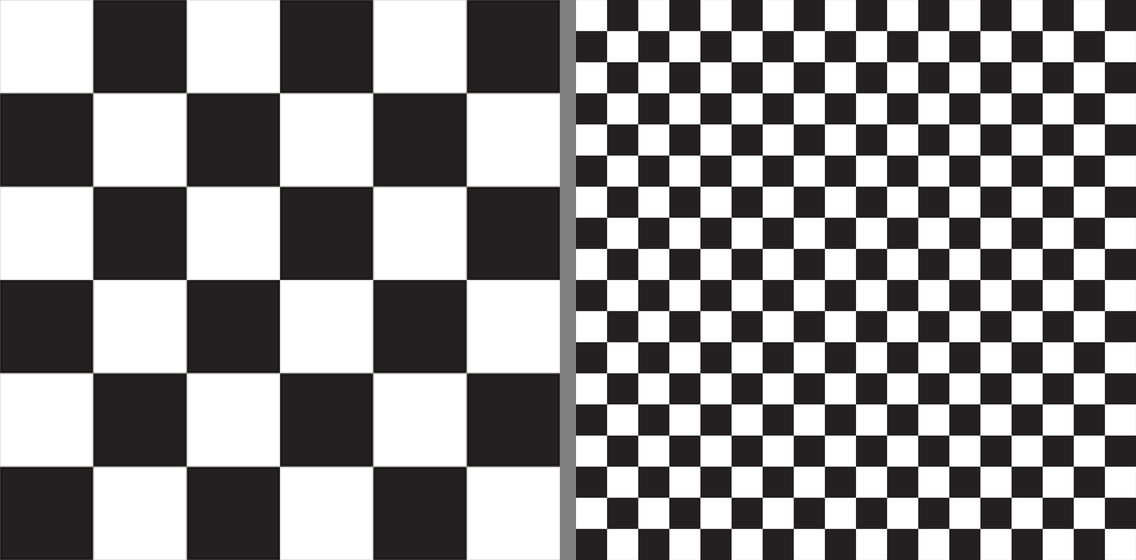
Left: one tile. Right: repeated 3 by 3.
This pattern is drawn by a WebGL 2 fragment shader. Its source:

```glsl
#version 300 es
precision highp float;
// Checkerboard of six by six black and white squares with finely toned borders.

#define SQUARES 6.0         // squares per side, even so that it tiles
#define EDGE_WIDTH 0.012    // border tone on both sides, in squares
#define RIM_WIDTH 0.024     // outer limit of the deeper rim inside black
#define INK vec3(0.14, 0.12, 0.13)
#define INK_RIM vec3(0.08, 0.07, 0.07)
#define INK_EDGE vec3(0.21, 0.20, 0.20)
#define PAPER vec3(1.0)
#define PAPER_EDGE vec3(0.91, 0.90, 0.90)

uniform vec2 u_resolution;
out vec4 fragColor;

// Signed distance to the nearest square border: negative in black.
float checkerDistance(vec2 p) {
    vec2 toBorder = 0.5 - abs(fract(p) - 0.5);
    vec2 cell = floor(p);
    float isWhite = mod(cell.x + cell.y, 2.0);
    return min(toBorder.x, toBorder.y) * (2.0 * isWhite - 1.0);
}

// Antialiased step at a limit.
float softStep(float limit, float d, float blur) {
    return smoothstep(limit - blur, limit + blur, d);
}

void main() {
    vec2 uv = gl_FragCoord.xy / u_resolution;
    float d = checkerDistance(uv * SQUARES);
    float blur = 0.5 * SQUARES / min(u_resolution.x, u_resolution.y);

    // Tones from the middle of black out to the middle of white
    vec3 color = mix(INK, INK_RIM, softStep(-RIM_WIDTH, d, blur));
    color = mix(color, INK_EDGE, softStep(-EDGE_WIDTH, d, blur));
    color = mix(color, PAPER_EDGE, softStep(0.0, d, blur));
    color = mix(color, PAPER, softStep(EDGE_WIDTH, d, blur));

    fragColor = vec4(color, 1.0);
}
```
